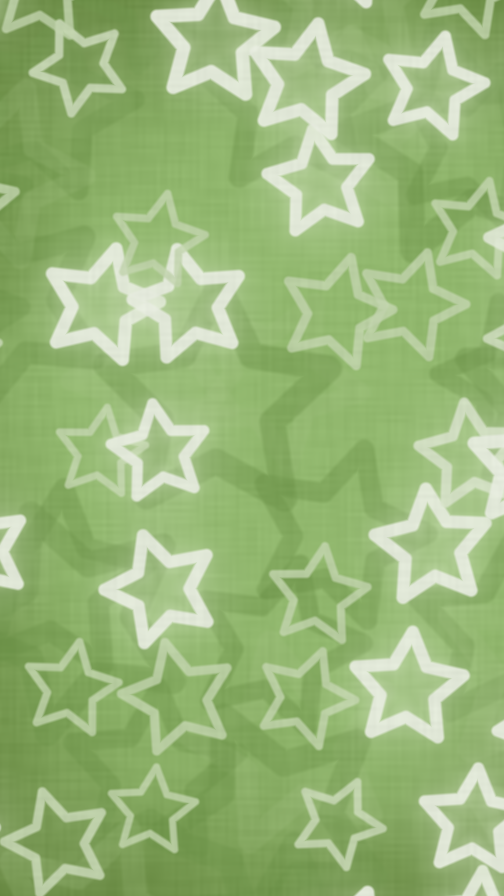
Reproduce this pattern procedurally as a Shadertoy shader.

```glsl
// Scattered outlined stars, some glowing, over a softly woven green backdrop.

float hash(vec2 p) {
    return fract(sin(dot(p, vec2(127.1, 311.7))) * 43758.5453);
}

float noise(vec2 p) {
    vec2 i = floor(p), f = fract(p);
    f = f * f * (3.0 - 2.0 * f);
    return mix(mix(hash(i), hash(i + vec2(1, 0)), f.x),
               mix(hash(i + vec2(0, 1)), hash(i + vec2(1, 1)), f.x), f.y);
}

// Distance to the outline of a five-pointed star with one tip up
float starOutline(vec2 p, float radius, float turn) {
    float sector = 6.28318 / 5.0;
    float angle = atan(p.x, p.y) + turn;
    angle = abs(mod(angle + 0.5 * sector, sector) - 0.5 * sector);
    vec2 q = length(p) * vec2(cos(angle), sin(angle));
    vec2 tip = vec2(radius, 0.0);
    vec2 edge = 0.5 * radius * vec2(cos(0.5 * sector), sin(0.5 * sector)) - tip;
    float t = clamp(dot(q - tip, edge) / dot(edge, edge), 0.0, 1.0);
    return length(q - tip - edge * t);
}

float stroke(float d, float halfWidth, float soft) {
    return 1.0 - smoothstep(halfWidth - soft, halfWidth + soft, d);
}

// Large ghost stars, mostly darker than the ground
vec3 ghostStars(vec3 color, vec2 p, float cellSize, float seed) {
    vec2 home = floor(p / cellSize);
    for (int y = -1; y <= 1; y++)
    for (int x = -1; x <= 1; x++) {
        vec2 cell = home + vec2(x, y);
        vec2 key = cell + seed;
        vec2 jitter = vec2(hash(key), hash(key + 17.3)) - 0.5;
        vec2 q = p - (cell + 0.5 + 0.6 * jitter) * cellSize;
        float radius = cellSize * mix(0.34, 0.5, hash(key + 5.1));
        float d = starOutline(q, radius, hash(key + 9.7) - 0.5);
        float mask = stroke(d, radius * 0.11, 0.005);
        bool dark = hash(key + 3.9) < 0.65;
        vec3 tint = dark ? vec3(0.42, 0.57, 0.28) : vec3(0.63, 0.75, 0.50);
        color = mix(color, tint, mask * (dark ? 0.42 : 0.22));
    }
    return color;
}

// Pale stars; the brighter half has a halo
vec3 paleStars(vec3 color, vec2 p) {
    float cellSize = 0.25;
    vec2 home = floor(p / cellSize);
    for (int y = -1; y <= 1; y++)
    for (int x = -1; x <= 1; x++) {
        vec2 cell = home + vec2(x, y);
        vec2 key = cell + 41.0;
        if (hash(key + 2.2) > 0.94) continue;
        vec2 jitter = vec2(hash(key), hash(key + 13.1)) - 0.5;
        vec2 q = p - (cell + 0.5 + 0.65 * jitter) * cellSize;
        float bright = smoothstep(0.4, 0.65, hash(key + 7.7));
        float radius = mix(0.088, 0.115, hash(key + 4.3)) + 0.008 * bright;
        float d = starOutline(q, radius, 0.9 * (hash(key + 8.9) - 0.5));
        float halo = 1.0 - smoothstep(0.02, 0.2, length(q));
        halo = 0.28 * halo + 0.24 * exp(-d * d * 1800.0) * halo;
        color = mix(color, vec3(0.84, 0.90, 0.77), halo * bright);
        float halfWidth = mix(0.0085, 0.0115, bright) * radius / 0.105;
        vec3 ink = mix(vec3(0.76, 0.83, 0.68), vec3(0.90, 0.92, 0.87), bright);
        color = mix(color, ink, stroke(d, halfWidth, 0.0035) * mix(0.82, 0.93, bright));
    }
    return color;
}

void mainImage(out vec4 fragColor, in vec2 fragCoord) {
    vec2 p = fragCoord / iResolution.x;
    vec2 uv = fragCoord / iResolution.xy;

    // Light centre falling off to deeper green, with cloudy variation
    float shade = length((uv - vec2(0.62, 0.52)) * vec2(1.1, 1.7));
    shade += 0.22 * (noise(p * 4.0 + 3.0) - 0.5);
    vec3 color = mix(vec3(0.57, 0.72, 0.43), vec3(0.41, 0.54, 0.26),
                     smoothstep(0.42, 1.08, shade));

    color = ghostStars(color, p, 0.42, 11.0);
    color = ghostStars(color, p + 0.2, 0.5, 63.0);
    color = paleStars(color, p);

    // Fine woven threads
    float weave = noise(p * vec2(140.0, 14.0)) + noise(p * vec2(14.0, 140.0)) - 1.0;
    color += 0.022 * weave;

    fragColor = vec4(color, 1.0);
}
```
